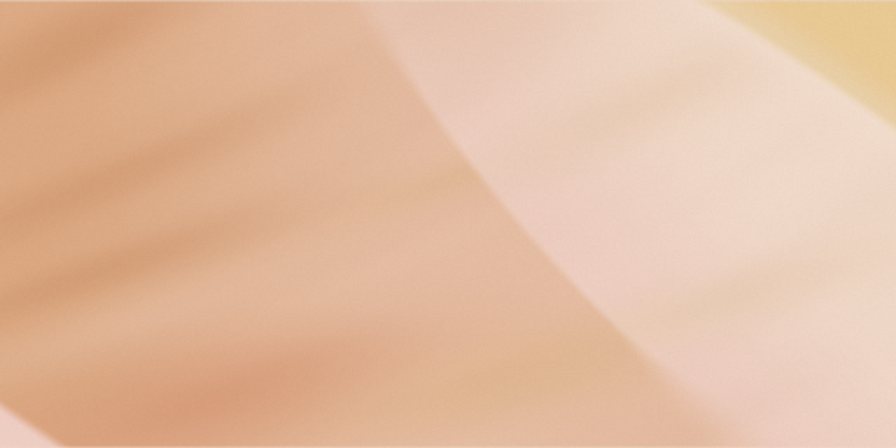
Write a WebGL 2 fragment shader that draws this background.

```glsl
#version 300 es
precision highp float;
// Soft overlapping petals in peach and blush: two curved edges split the canvas
// into a warm left petal, a pale right petal and a golden corner. Slanted
// Gaussian streaks and stretched noise shade them; hash grain finishes it.

#define EDGE_SOFT 0.016
#define RIM_WIDTH 0.045
#define STREAK_GAIN 1.0
#define FIBER 0.022
#define GRAIN 0.011
#define FRAME_WIDTH 0.007

uniform vec2 u_resolution;
out vec4 outColor;

const vec3 PEACH  = vec3(0.860, 0.665, 0.515);
const vec3 APRICOT = vec3(0.893, 0.735, 0.632);
const vec3 UMBER  = vec3(0.810, 0.590, 0.435);
const vec3 RUST   = vec3(0.840, 0.605, 0.470);
const vec3 TAN    = vec3(0.872, 0.710, 0.560);
const vec3 BLUSH  = vec3(0.922, 0.795, 0.740);
const vec3 CREAM  = vec3(0.933, 0.840, 0.775);
const vec3 SAND   = vec3(0.908, 0.795, 0.700);
const vec3 GOLD   = vec3(0.910, 0.785, 0.575);

float hash(vec2 p) {
    vec3 q = fract(vec3(p.xyx) * 0.1031);
    q += dot(q, q.yzx + 33.33);
    return fract((q.x + q.y) * q.z);
}

float valueNoise(vec2 p) {
    vec2 i = floor(p), f = fract(p);
    f = f * f * (3.0 - 2.0 * f);
    return mix(mix(hash(i), hash(i + vec2(1, 0)), f.x),
               mix(hash(i + vec2(0, 1)), hash(i + vec2(1, 1)), f.x), f.y);
}

// Elongated Gaussian, tilted by slope; size is (half length, half width).
float streak(vec2 p, vec2 center, float slope, vec2 size) {
    vec2 along = normalize(vec2(1.0, slope));
    vec2 d = p - center;
    vec2 q = vec2(dot(d, along), dot(d, vec2(-along.y, along.x))) / size;
    return STREAK_GAIN * exp(-dot(q, q));
}

// Warm petal with a fan of shadows that flattens toward the bottom.
vec3 warmPetal(vec2 p) {
    vec3 c = mix(PEACH, APRICOT, smoothstep(0.0, 1.0, p.x));
    c = mix(c, UMBER, 0.75 * streak(p, vec2(0.14, 0.89), 0.52, vec2(0.32, 0.07)));
    c = mix(c, UMBER, 0.65 * streak(p, vec2(0.18, 0.57), 0.40, vec2(0.50, 0.06)));
    c = mix(c, UMBER, 0.60 * streak(p, vec2(0.22, 0.39), 0.33, vec2(0.42, 0.05)));
    c = mix(c, APRICOT, 0.60 * streak(p, vec2(0.45, 0.32), 0.30, vec2(0.55, 0.06)));
    c = mix(c, RUST, 0.90 * streak(p, vec2(0.48, 0.10), 0.22, vec2(0.50, 0.12)));
    c = mix(c, TAN, 0.60 * streak(p, vec2(1.00, 0.60), 0.35, vec2(0.30, 0.045)));
    c = mix(c, TAN, 0.85 * streak(p, vec2(1.15, 0.16), 0.22, vec2(0.40, 0.09)));
    return c;
}

// Pale petal, pink beside the fold and creamier toward the right.
vec3 palePetal(vec2 p, float fold) {
    vec3 c = mix(BLUSH, CREAM, smoothstep(0.05, 0.65, fold));
    c = mix(c, SAND, 0.70 * streak(p, vec2(1.42, 0.76), 0.40, vec2(0.36, 0.07)));
    c = mix(c, SAND, 0.80 * streak(p, vec2(1.56, 0.31), 0.30, vec2(0.42, 0.06)));
    c = mix(c, vec3(0.895, 0.755, 0.665),
            0.75 * streak(p, vec2(0.95, 1.0), 0.0, vec2(0.36, 0.17)));
    return c;
}

void main() {
    // Unit is the canvas height: x spans 0 to 2, y spans 0 to 1.
    vec2 uv = gl_FragCoord.xy / u_resolution;
    vec2 p = uv * vec2(2.0, 1.0);

    // Fold between the petals, sharp in the middle and diffuse at both ends.
    float fold = p.x - (1.67 - 1.18 * p.y + 0.32 * p.y * p.y);
    float foldSoft = EDGE_SOFT + 0.10 * (1.0 - smoothstep(0.0, 0.28, p.y))
                   + 0.03 * smoothstep(0.75, 1.0, p.y);
    vec3 color = mix(warmPetal(p), palePetal(p, fold),
                     smoothstep(-foldSoft, foldSoft, fold));

    // Faint fibers stretched along the fan direction, at two scales.
    float slope = mix(0.25, 0.48, p.y);
    vec2 fan = vec2(p.x, p.y - slope * p.x);
    float fiber = 0.65 * valueNoise(fan * vec2(1.6, 11.0) + 7.0)
                + 0.35 * valueNoise(fan * vec2(3.0, 27.0) + 31.0) - 0.5;
    color += FIBER * fiber * vec3(0.7, 1.0, 1.2);

    // Golden corner behind a bright rim.
    float t = p.x - 1.5625;
    float corner = (p.y - 1.0 + 0.59 * t + 0.17 * t * t) * 0.85;
    float rim = exp(-abs(corner) / RIM_WIDTH) * smoothstep(1.35, 1.7, p.x);
    color = mix(color, vec3(0.945, 0.875, 0.815), 0.7 * rim);
    vec3 gold = mix(vec3(0.91, 0.81, 0.66), GOLD, smoothstep(0.0, 0.10, corner));
    color = mix(color, gold, smoothstep(-EDGE_SOFT, EDGE_SOFT, corner));

    // Blush tip in the lower left.
    float tip = 0.10 - p.y - 0.68 * p.x;
    color = mix(color, vec3(0.93, 0.80, 0.76), smoothstep(-0.014, 0.022, tip));

    // Pale hairlines along the top and bottom, then grain.
    float border = min(p.y, 1.0 - p.y);
    color = mix(color, CREAM, 0.55 * (1.0 - smoothstep(0.0, FRAME_WIDTH, border)));
    color += GRAIN * (hash(floor(p * 256.0)) - 0.5);
    outColor = vec4(color, 1.0);
}
```
